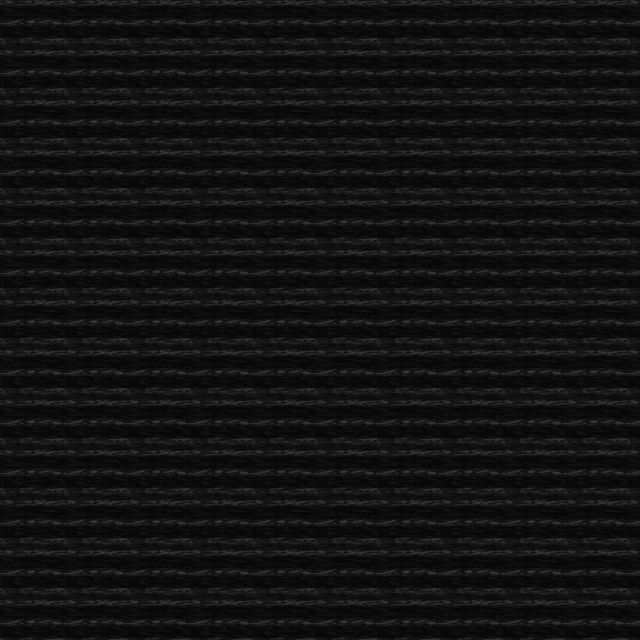
Write a three.js fragment shader that draws this texture.

```glsl
// Near-black ribbed fabric: a small tile repeated 10.24 times across and 12.8 down,
// with three brighter horizontal ribs per tile. Each rib is broken into slanted
// fibres by stretched value noise on a sheared lattice that wraps with the tile.
varying vec2 vUv;

const vec2 REPEATS = vec2(10.24, 12.8);
const vec3 BLACK_CLOTH = vec3(0.033);
const vec3 CHARCOAL = vec3(0.132);
const vec3 FIBRE_GREY = vec3(0.270);

float hash(vec2 cell) {
  vec3 q = fract(cell.xyx * 0.1031);
  q += dot(q, q.yzx + 33.33);
  return fract((q.x + q.y) * q.z);
}

// Hash of a lattice cell; one tile across moves the lattice by "shear" rows.
float tileHash(vec2 cell, vec2 count, float shear) {
  cell -= floor(cell.x / count.x) * vec2(count.x, shear);
  return hash(vec2(cell.x, mod(cell.y, count.y)) + count);
}

// Value noise with count.x by count.y cells per tile, slanted by "shear".
float fibreNoise(vec2 tilePos, vec2 count, float shear) {
  vec2 q = tilePos * count + vec2(0.0, shear * tilePos.x);
  vec2 cell = floor(q);
  vec2 t = q - cell;
  t = t * t * (3.0 - 2.0 * t);
  float a = tileHash(cell, count, shear);
  float b = tileHash(cell + vec2(1.0, 0.0), count, shear);
  float c = tileHash(cell + vec2(0.0, 1.0), count, shear);
  float d = tileHash(cell + vec2(1.0, 1.0), count, shear);
  return mix(mix(a, b, t.x), mix(c, d, t.x), t.y);
}

// Flat-topped band around a centre, wrapped within the tile.
float band(float x, float centre, float halfWidth) {
  float d = (fract(x - centre + 0.5) - 0.5) / halfWidth;
  return exp(-d * d * d * d);
}

void main() {
  // Tile coordinates, measured down from the top left corner
  vec2 tilePos = vec2(vUv.x, 1.0 - vUv.y) * REPEATS;

  // Rising fibres on the ribs, falling fibres in the grooves
  float longFibre = fibreNoise(tilePos, vec2(8.0, 38.0), 4.0);
  float shortFibre = fibreNoise(tilePos, vec2(17.0, 40.0), 3.0);
  float grooveFibre = fibreNoise(tilePos, vec2(7.0, 32.0), -5.0);
  float grain = fibreNoise(tilePos, vec2(25.0, 40.0), 0.0);

  // Three ribs, unevenly spaced, with slightly wavering edges
  float y = tilePos.y + 0.04 * (longFibre - 0.5);
  float ribs = 0.95 * band(y, 0.06, 0.062)
             + 1.00 * band(y, 0.45, 0.070)
             + 0.95 * band(y, 0.82, 0.062)
             + 0.35 * band(y, 0.94, 0.055);
  ribs = min(ribs, 1.0);

  // Bright threads crowd towards the middle of each rib
  float core = max(band(y, 0.06, 0.045), max(band(y, 0.45, 0.05), band(y, 0.82, 0.045)));
  float threads = smoothstep(0.44, 0.74, 0.55 * longFibre + 0.45 * shortFibre);
  threads *= mix(0.35, 1.0, core);

  // Dim body, groove streaks and fine grain
  float body = ribs * (0.22 + 0.78 * shortFibre);
  body += (1.0 - ribs) * 0.42 * smoothstep(0.4, 0.95, grooveFibre);
  body += (0.12 + 0.24 * ribs) * (grain - 0.5);

  // Faint dim joint where tiles meet side by side
  float joint = 1.0 - 0.1 * band(tilePos.x, 0.0, 0.025);

  vec3 colour = mix(BLACK_CLOTH, CHARCOAL, clamp(body, 0.0, 1.0));
  colour = mix(colour, FIBRE_GREY, 0.6 * ribs * threads);
  gl_FragColor = vec4(colour * joint, 1.0);
}
```
